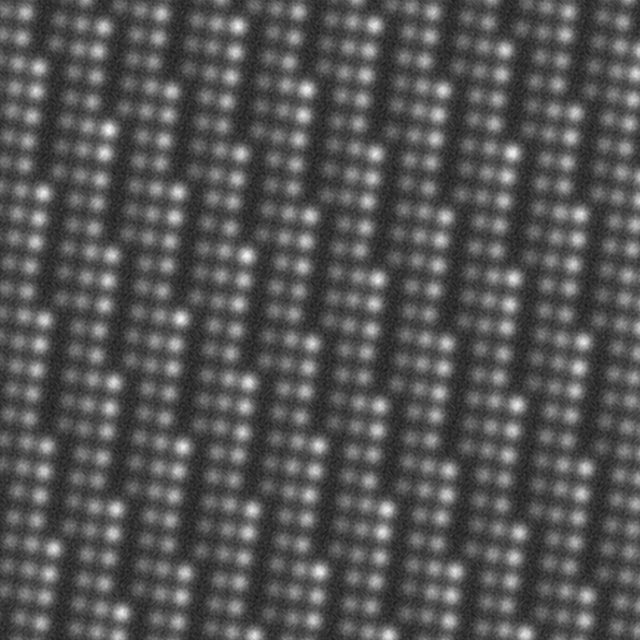
This pattern is drawn by a Shadertoy shader. Its source:

```glsl
// Tilted lattice of soft bright dots, cut into narrow upright terraces.
// Each terrace slides its lattice a little; dots brighten toward its right
// edge, then stop at a dark gap. Layered sines add fine grain.

const vec2  ORIGIN     = vec2(0.0625, 0.8958);   // a dot on a terrace edge
const vec2  ACROSS     = vec2(0.03294, -0.0060); // step to the dot on the right
const vec2  DOWN       = vec2(-0.00586, -0.0384); // step to the dot below
const float EDGE_SLOPE = 4.0 / 19.0; // edge drift, in across steps per down step
const float EDGE_START = 0.03;       // edge position of terrace zero
const float PERIOD     = 3.195;      // terrace spacing, in across steps
const float SLIDE      = 0.625;      // lattice slide per terrace
const float DOT_SIGMA  = 0.0091;
const float HALO_SIGMA = 0.0185;
const float HALO       = 0.12;
const float BACKGROUND = 0.14;
const float DIM        = 0.14;       // dot strength far from the edge
const float BRIGHT     = 0.52;       // added strength at the edge
const float FADE       = 0.65;
const float JITTER     = 0.0016;
const float VARIATION  = 0.18;
const float GRAIN      = 0.011;
const float GRAIN_FREQ = 760.0;

vec3 hash3(vec2 p) {
    vec3 s = vec3(dot(p, vec2(12.7, 31.1)), dot(p, vec2(26.9, 18.3)), dot(p, vec2(41.9, 7.3)));
    return fract(sin(s) * 4375.85);
}

float gaussian(float dist2, float sigma) {
    return exp(-0.5 * dist2 / (sigma * sigma));
}

// Sum of sines in spread directions, bent slightly to hide their repeat.
float grain(vec2 p) {
    float sum = 0.0;
    vec2 bend = 0.004 * sin(p.yx * vec2(171.0, 143.0));
    for (int n = 0; n < 10; n++) {
        float f = float(n);
        float angle = f * 2.4;
        float freq = GRAIN_FREQ * (0.6 + 0.09 * f);
        sum += sin(dot(p + bend, vec2(cos(angle), sin(angle))) * freq + f * f * 1.7);
    }
    return sum;
}

// Light from the lattice dots of one terrace near lattice position q.
float terrace(vec2 p, vec2 q, float k) {
    float light = 0.0;
    vec2 slide = vec2(SLIDE * k, 0.0);
    vec2 nearest = round(q - slide);
    for (int y = -1; y <= 1; y++) {
        for (int x = -1; x <= 1; x++) {
            vec2 site = nearest + vec2(x, y) + slide;
            float depth = EDGE_START + k * PERIOD - site.x + EDGE_SLOPE * site.y;
            if (depth <= 0.0 || depth > PERIOD - SLIDE) continue;

            vec3 rnd = hash3(site) - 0.5;
            vec2 center = ORIGIN + site.x * ACROSS + site.y * DOWN + JITTER * 2.0 * rnd.xy;
            float strength = (DIM + BRIGHT * exp(-FADE * depth)) * (1.0 + VARIATION * rnd.z);
            vec2 d = p - center;
            float dist2 = dot(d, d);
            light += strength * (gaussian(dist2, DOT_SIGMA) + HALO * gaussian(dist2, HALO_SIGMA));
        }
    }
    return light;
}

void mainImage(out vec4 fragColor, in vec2 fragCoord) {
    vec2 p = fragCoord / iResolution.y;

    // Lattice coordinates and the terrace that holds them
    vec2 q = inverse(mat2(ACROSS, DOWN)) * (p - ORIGIN);
    float k = floor((q.x - EDGE_SLOPE * q.y - EDGE_START) / PERIOD) + 1.0;

    // Dots of this terrace and its neighbors
    float value = BACKGROUND;
    for (int n = -1; n <= 1; n++) value += terrace(p, q, k + float(n));

    value += GRAIN * grain(p);
    fragColor = vec4(vec3(clamp(value, 0.0, 1.0)), 1.0);
}
```
